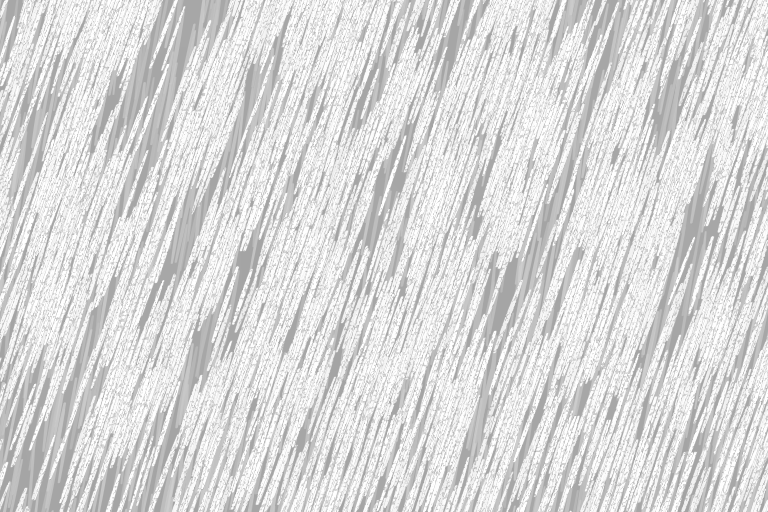
This texture is drawn by a WebGL 2 fragment shader. Its source:

```glsl
#version 300 es
precision highp float;
// Dense slanted white strokes over grey, like driving rain or dry brushwork.
// Sheared grids scatter one tapered stroke per cell; many layers are stacked,
// faint steep ones first, then bright grainy ones thinned by a density field.
uniform vec2 u_resolution;
out vec4 outColor;

// Integer hash: three random values in 0..1
vec3 hash3(ivec3 cell) {
    uvec3 v = uvec3(cell + 4096) * 1664525u + 1013904223u;
    v.x += v.y * v.z; v.y += v.z * v.x; v.z += v.x * v.y;
    v ^= v >> 16u;
    v.x += v.y * v.z; v.y += v.z * v.x; v.z += v.x * v.y;
    return vec3(v >> 8u) / 16777216.0;
}

float valueNoise(vec2 p, int seed) {
    ivec2 i = ivec2(floor(p));
    vec2 f = fract(p);
    f = f * f * (3.0 - 2.0 * f);
    float a = hash3(ivec3(i, seed)).x;
    float b = hash3(ivec3(i + ivec2(1, 0), seed)).x;
    float c = hash3(ivec3(i + ivec2(0, 1), seed)).x;
    float d = hash3(ivec3(i + ivec2(1, 1), seed)).x;
    return mix(mix(a, b, f.x), mix(c, d, f.x), f.y);
}

// Share of cells that hold a bright stroke: clumped, sparse near left corners
float strokeDensity(vec2 c) {
    float clumps = valueNoise(vec2((c.x - 0.35 * c.y) * 18.0, c.y * 5.0), 91);
    float low = mix(0.35, 1.0, smoothstep(0.0, 0.25, c.y + 0.12 * c.x));
    float corner = mix(0.2, 1.0, smoothstep(0.0, 0.2, c.x + 0.5 * (1.0 - c.y)));
    return (0.17 + 0.75 * smoothstep(0.15, 0.85, clumps)) * low * corner;
}

// Paints one layer of strokes over the given shade
float paintLayer(float shade, vec2 p, int layer, bool bright) {
    float pixel = 1.0 / u_resolution.y;
    vec3 layerRandom = hash3(ivec3(layer, 7, 3));
    float slope = bright ? 0.28 + 0.13 * layerRandom.x : 0.04 + 0.2 * layerRandom.x;
    vec2 cellSize = bright ? vec2(0.02, 0.19) : vec2(0.016, 0.24);

    // Sheared grid with each column shifted along its length
    vec2 q = vec2(p.x - slope * p.y + layerRandom.y * 0.02, p.y);
    int column = int(floor(q.x / cellSize.x));
    float shift = hash3(ivec3(column, layer, 17)).x * cellSize.y;
    int row = int(floor((q.y + shift) / cellSize.y));
    vec2 center = (vec2(column, row) + 0.5) * cellSize - vec2(0.0, shift);
    vec3 r = hash3(ivec3(column, row, layer));
    vec3 s = hash3(ivec3(column, row, layer + 200));

    // Skip empty cells
    vec2 place = vec2(center.x + slope * center.y, center.y);
    float density = bright ? strokeDensity(place) : 0.5;
    if (r.x > density) return shade;

    // Tapered capsule
    vec2 f = q - center;
    f.x -= (r.y - 0.5) * 0.006 + (r.z - 0.5) * 0.04 * f.y;
    float halfLength = cellSize.y * mix(0.24, 0.46, s.x);
    float along = f.y / halfLength;
    float halfWidth = mix(0.0034, 0.0054, s.y) * (1.0 - 0.4 * min(along * along, 1.0));
    if (!bright) halfWidth *= 0.75;
    float d = length(vec2(f.x * 0.94, max(abs(f.y) - halfLength, 0.0))) - halfWidth;
    float mask = clamp(0.5 - d / pixel, 0.0, 1.0);
    if (!bright) return mix(shade, 0.73 + 0.09 * s.z, mask * 0.75);

    // Fine dotted grain inside a thin grey rim
    float grain = valueNoise(vec2(f.x / 0.0024, f.y / 0.0036), layer * 977 + column * 31 + row);
    grain = smoothstep(0.5, 0.95, grain);
    float rim = smoothstep(-0.0019, 0.0004, d);
    float paint = 1.0 - 0.2 * grain - 0.2 * rim;
    return mix(shade, paint, mask * mix(0.8, 1.0, s.z));
}

void main() {
    vec2 p = gl_FragCoord.xy / u_resolution.y;

    // Flat grey ground with slight tonal drift
    float shade = 0.64 + 0.02 * valueNoise(p * vec2(12.0, 4.0), 5);

    // Faint steep strokes, then bright slanted ones
    for (int i = 0; i < 5; i++) shade = paintLayer(shade, p, i, false);
    for (int i = 5; i < 14; i++) shade = paintLayer(shade, p, i, true);

    outColor = vec4(vec3(shade), 1.0);
}
```
